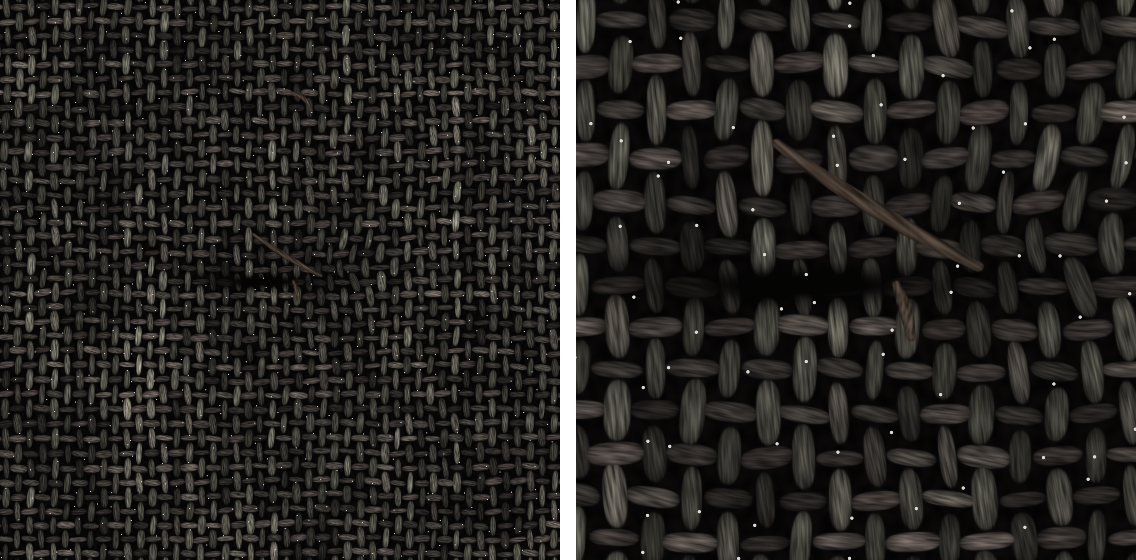
Left, the full canvas; right, a detail of the centre.
A WebGL 2 fragment shader for this texture:

```glsl
#version 300 es
precision highp float;
uniform vec2 u_resolution;
out vec4 outColor;

const vec2 THREADS = vec2(46.0, 39.0);
const vec3 GAP = vec3(0.035, 0.028, 0.027);
const vec3 WARP_GREY = vec3(0.33, 0.325, 0.29);
const vec3 WEFT_BROWN = vec3(0.25, 0.222, 0.212);
const vec3 FIBRE = vec3(0.36, 0.30, 0.25);
const vec3 SPECK = vec3(0.86, 0.86, 0.83);

vec2 hash2(vec2 p) {
  vec3 h = fract(p.xyx * vec3(0.1031, 0.1030, 0.0973));
  h += dot(h, h.yzx + 33.33);
  return fract((h.xx + h.yz) * h.zy);
}

vec2 gradient(vec2 cell) {
  float angle = 6.2832 * hash2(cell).x;
  return vec2(cos(angle), sin(angle));
}

float gradientNoise(vec2 p) {
  vec2 i = floor(p), f = p - i;
  vec2 s = f * f * f * (f * (f * 6.0 - 15.0) + 10.0);
  vec2 e = vec2(1.0, 0.0);
  float low = mix(dot(gradient(i), f), dot(gradient(i + e), f - e), s.x);
  float high = mix(dot(gradient(i + e.yx), f - e.yx),
                   dot(gradient(i + 1.0), f - 1.0), s.x);
  return mix(low, high, s.y);
}

float blob(vec2 p, vec2 center, vec2 radius) {
  vec2 d = (p - center) / radius;
  return exp(-dot(d, d));
}

// Uneven thread spacing, with the weave pulled around the tear
vec2 distort(vec2 p) {
  vec2 wave = vec2(gradientNoise(p * 5.0 + 7.0), gradientNoise(p * 4.0 + 31.0));
  vec2 pull = vec2(0.014 * blob(p, vec2(0.62, 0.53), vec2(0.07, 0.045)),
                   0.010 * blob(p, vec2(0.47, 0.54), vec2(0.12, 0.05)));
  return p + 0.009 * wave + pull;
}

// One visible float of a thread: colour in rgb, coverage in a
vec4 threadFloat(vec2 grid, vec2 cell, float pixel) {
  bool isWarp = mod(cell.x + cell.y, 2.0) < 0.5;
  vec2 rnd = hash2(cell + 11.0), shape = hash2(cell + 83.0);
  vec2 q = grid - cell - 0.5;
  q = isWarp ? q : q.yx;
  q.x += (rnd.x - 0.5) * 0.22 * q.y + (rnd.y - 0.5) * 0.08;
  float halfWidth = (isWarp ? 0.31 : 0.24) * mix(0.78, 1.18, shape.x);
  vec2 size = vec2(halfWidth, mix(0.64, 0.78, shape.y));
  vec2 n = abs(q) / size;
  float edge = pow(n.x, 2.2) + pow(n.y, 2.8);
  float soft = 0.16 + pixel / halfWidth;
  float cover = 1.0 - smoothstep(1.0 - soft, 1.0 + soft, edge);

  // Rounded shading and twisted fibres along the float
  float dome = 0.3 + 0.7 * sqrt(max(0.0, 1.0 - edge));
  vec2 along = vec2(q.x * 10.0 + q.y * 1.2, q.y * 1.4) + cell * 5.37;
  float fibres = 0.92 + 0.65 * gradientNoise(along)
               + 0.35 * gradientNoise(along * vec2(2.1, 1.6) + 19.0);

  // Tone varies by thread, by float and in broad patches
  float thread = hash2(isWarp ? vec2(cell.x, 5.0) : vec2(cell.y, 57.0)).x;
  float patchTone = 1.0 + 0.5 * gradientNoise(cell * 0.13 + 3.0);
  float tone = mix(0.72, 1.2, thread) * mix(0.65, 1.3, shape.y) * patchTone;
  vec3 tint = isWarp ? mix(WARP_GREY, WEFT_BROWN, 0.6 * rnd.x * rnd.x)
                     : mix(WEFT_BROWN, WARP_GREY, 0.4 * rnd.x);
  return vec4(tint * tone * dome * fibres, cover);
}

vec3 weave(vec2 p, float pixel) {
  vec2 grid = p * THREADS, home = floor(grid);
  vec3 color = GAP * (0.8 + 0.8 * gradientNoise(grid * 3.0));
  for (int y = -1; y <= 1; y++)
    for (int x = -1; x <= 1; x++) {
      vec4 f = threadFloat(grid, home + vec2(x, y), pixel * THREADS.x);
      color = mix(color, max(color, f.rgb), f.a);
    }
  return color;
}

// Loose bowed strand laid from a to b
vec3 addStrand(vec3 base, vec2 p, vec2 a, vec2 b, float bow, float width, float pixel) {
  vec2 axis = b - a, d = p - a;
  float len = length(axis);
  float t = dot(d, axis) / (len * len);
  float s = clamp(t, 0.0, 1.0);
  float side = dot(d, vec2(-axis.y, axis.x)) / len - 4.0 * bow * s * (1.0 - s);
  float dist = length(vec2(side, (t - s) * len));
  float radius = width * (0.65 + 0.35 * sin(3.1416 * s));
  float cover = 1.0 - smoothstep(radius - pixel, radius + pixel, dist);
  float twist = gradientNoise(vec2(side / width * 2.0 + s * 5.0, s * 6.0));
  float light = 0.85 + 0.6 * twist - 0.35 * dist / radius;
  return mix(base, FIBRE * light, 0.9 * cover);
}

float specks(vec2 p, float pixel) {
  vec2 grid = p * 26.0, cell = floor(grid);
  vec2 center = cell + 0.06 + 0.88 * hash2(cell + 141.0);
  float dist = length(grid - center) / 26.0;
  float present = step(hash2(cell + 211.0).x, 0.9);
  return present * (1.0 - smoothstep(0.001 - 0.5 * pixel, 0.001 + 0.5 * pixel, dist));
}

void main() {
  vec2 uv = gl_FragCoord.xy / u_resolution;
  float pixel = 1.0 / min(u_resolution.x, u_resolution.y);
  vec3 color = weave(distort(uv), pixel);

  // Dark tear with loose ends
  float tear = blob(uv, vec2(0.47, 0.497), vec2(0.085, 0.011));
  color = mix(color, GAP * 0.5, min(1.0, 1.2 * tear));
  color = addStrand(color, uv, vec2(0.453, 0.581), vec2(0.573, 0.508), -0.003, 0.0048, pixel);
  color = addStrand(color, uv, vec2(0.524, 0.497), vec2(0.533, 0.466), 0.001, 0.004, pixel);
  color = addStrand(color, uv, vec2(0.508, 0.833), vec2(0.556, 0.803), 0.011, 0.0045, pixel);

  color = mix(color, SPECK, specks(uv, pixel));
  outColor = vec4(color, 1.0);
}
```
